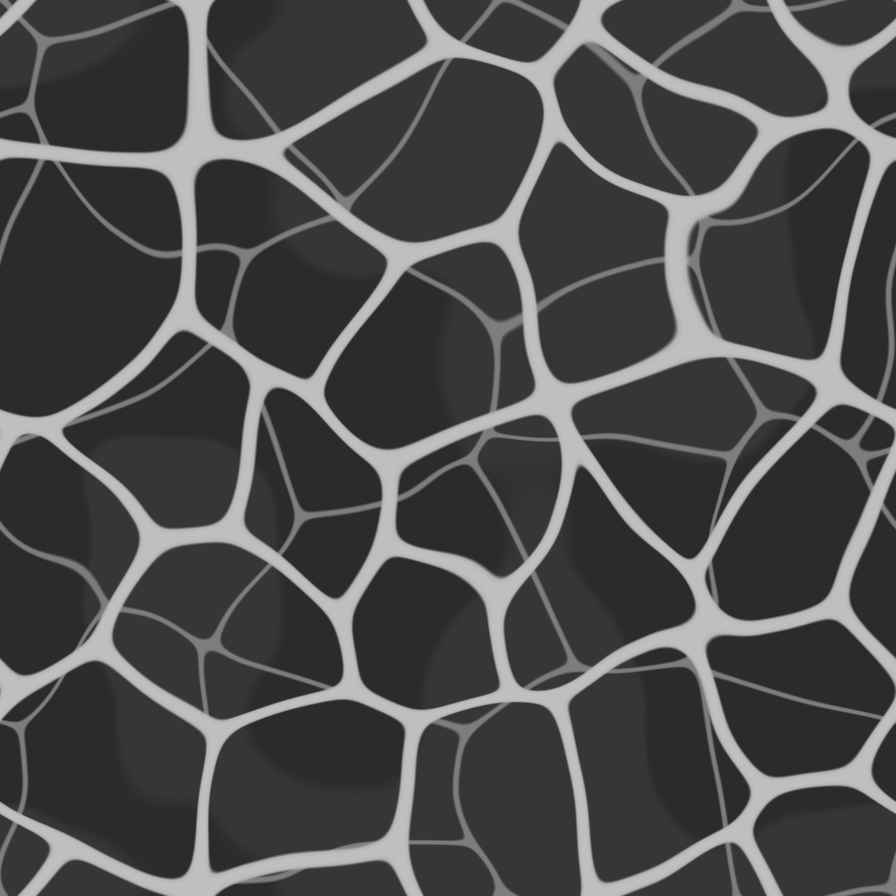
A WebGL 2 fragment shader for this pattern:

```glsl
#version 300 es
precision highp float;
// Seamless web of pale rounded veins over a thin grey web and dark soft blotches.

#define VEIN_CELLS 5
#define THREAD_CELLS 4
#define BLOTCH_CELLS 5
#define WARP_CELLS 7
#define VEIN_HALF_WIDTH 0.0079
#define THREAD_HALF_WIDTH 0.0031
#define VEIN_FILLET 0.0085
#define THREAD_FILLET 0.0050
#define WARP_AMOUNT 0.065
#define JITTER 0.82
#define EDGE_SOFTNESS 0.0018

uniform vec2 u_resolution;
out vec4 fragColor;

const vec3 VEIN_CORE = vec3(0.75);
const vec3 VEIN_RIM = vec3(0.70);
const vec3 THREAD = vec3(0.49);
const vec3 GROUND_DARK = vec3(0.170);
const vec3 GROUND_LIGHT = vec3(0.212);

// Two random values per lattice cell; the lattice wraps after "period" cells.
vec2 hash2(ivec2 cell, int period, int seed) {
    ivec2 wrapped = (cell + 4 * period) % period;
    uvec3 v = uvec3(wrapped, seed) * 1664525u + 1013904223u;
    v.x += v.y * v.z; v.y += v.z * v.x; v.z += v.x * v.y;
    v ^= v >> 16u;
    v.x += v.y * v.z; v.y += v.z * v.x; v.z += v.x * v.y;
    return vec2(v.xy >> 8u) / 16777216.0;
}

// Tiling value noise with two channels.
vec2 noise2(vec2 uv, int period, int seed) {
    vec2 p = uv * float(period);
    ivec2 cell = ivec2(floor(p));
    vec2 f = fract(p);
    f = f * f * f * (f * (f * 6.0 - 15.0) + 10.0);
    vec2 low = mix(hash2(cell, period, seed), hash2(cell + ivec2(1, 0), period, seed), f.x);
    vec2 high = mix(hash2(cell + ivec2(0, 1), period, seed), hash2(cell + ivec2(1, 1), period, seed), f.x);
    return mix(low, high, f.y);
}

vec2 warp(vec2 uv, int seed) {
    return uv + WARP_AMOUNT * (noise2(uv, WARP_CELLS, seed) - 0.5);
}

vec2 site(ivec2 cell, int period, int seed) {
    return vec2(cell) + 0.5 + JITTER * (hash2(cell, period, seed) - 0.5);
}

// Distance to the Voronoi borders; a smooth minimum fills the junctions.
float webDistance(vec2 uv, int period, float fillet, int seed) {
    vec2 p = uv * float(period);
    ivec2 home = ivec2(floor(p));
    ivec2 nearestCell = home;
    vec2 nearest = vec2(0.0);
    float best = 1e5;
    for (int y = -1; y <= 1; y++)
    for (int x = -1; x <= 1; x++) {
        ivec2 cell = home + ivec2(x, y);
        vec2 offset = site(cell, period, seed) - p;
        float d = dot(offset, offset);
        if (d < best) { best = d; nearest = offset; nearestCell = cell; }
    }
    float k = fillet * float(period);
    float sum = 0.0;
    for (int y = -2; y <= 2; y++)
    for (int x = -2; x <= 2; x++) {
        if (x == 0 && y == 0) continue;
        vec2 offset = site(nearestCell + ivec2(x, y), period, seed) - p;
        float d = dot(0.5 * (nearest + offset), normalize(offset - nearest));
        sum += exp(-d / k);
    }
    return -fillet * log(max(sum, 1e-30));
}

float coverage(float distance, float halfWidth, float softness) {
    return 1.0 - smoothstep(halfWidth - softness, halfWidth + softness, distance);
}

void main() {
    vec2 uv = gl_FragCoord.xy / u_resolution;
    float softness = max(EDGE_SOFTNESS, 0.75 / min(u_resolution.x, u_resolution.y));

    // Two-tone ground
    float blotch = 0.8 * noise2(uv, BLOTCH_CELLS, 31).x
                 + 0.2 * noise2(uv, 2 * BLOTCH_CELLS, 32).x;
    vec3 color = mix(GROUND_DARK, GROUND_LIGHT, smoothstep(0.455, 0.515, blotch));

    // Thin web behind
    float thread = webDistance(warp(uv, 21), THREAD_CELLS, THREAD_FILLET, 22);
    color = mix(color, THREAD, coverage(thread, THREAD_HALF_WIDTH, softness));

    // Thick web in front, slightly darker at its rim
    float vein = webDistance(warp(uv, 11), VEIN_CELLS, VEIN_FILLET, 12);
    vec3 veinColor = mix(VEIN_CORE, VEIN_RIM, smoothstep(0.3, 1.0, vein / VEIN_HALF_WIDTH));
    color = mix(color, veinColor, coverage(vein, VEIN_HALF_WIDTH, softness));

    fragColor = vec4(color, 1.0);
}
```
